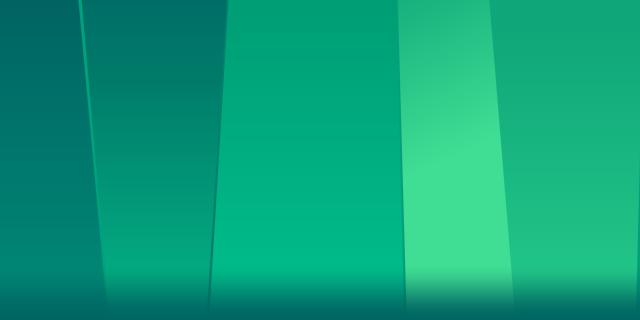
This background is drawn by a WebGL 1 fragment shader. Its source:

```glsl
precision highp float;
// Tall slanted panels in teal and green, each with its own soft gradient.
// Panels are layered from left to right over straight tilted edges, with
// thin seams between them and a dark teal haze rising from the bottom.

uniform vec2 u_resolution;

const vec3 HAZE = vec3(0.0, 0.40, 0.385);
const vec3 SEAM_LIGHT = vec3(0.0, 0.63, 0.49);
const vec3 SEAM_DARK = vec3(0.0, 0.50, 0.43);
const vec3 SEAM_GREEN = vec3(0.01, 0.62, 0.48);

// Coverage of everything right of a line from (top, 0) to (bottom, 1).
float rightOf(vec2 p, float top, float bottom) {
  float halfPixel = 0.75 / u_resolution.x;
  return smoothstep(-halfPixel, halfPixel, p.x - mix(top, bottom, p.y));
}

// Gradient between two colours over the range start..end.
vec3 ramp(vec3 a, vec3 b, float start, float end, float t) {
  return mix(a, b, clamp((t - start) / (end - start), 0.0, 1.0));
}

void main() {
  // Both axes span 0..1, with depth measured downward from the top.
  vec2 p = gl_FragCoord.xy / u_resolution;
  p.y = 1.0 - p.y;

  // Panel gradients
  vec3 deepTeal = ramp(vec3(0.0, 0.39, 0.385), vec3(0.0, 0.53, 0.455), 0.0, 0.88, p.y);
  vec3 teal = ramp(vec3(0.0, 0.43, 0.40), vec3(0.0, 0.49, 0.42), 0.0, 0.29, p.y);
  teal = ramp(teal, vec3(0.01, 0.66, 0.50), 0.27, 0.83, p.y);
  vec3 emerald = ramp(vec3(0.0, 0.62, 0.46), vec3(0.0, 0.73, 0.535), 0.04, 0.82, p.y);
  float diagonal = p.y + 0.9 * (p.x - 0.62);
  vec3 mint = ramp(vec3(0.085, 0.69, 0.49), vec3(0.25, 0.87, 0.58), 0.0, 0.57, diagonal);
  vec3 green = ramp(vec3(0.06, 0.65, 0.475), vec3(0.13, 0.77, 0.53), 0.08, 0.85, p.y);

  // Panels and seams, left to right
  vec3 color = deepTeal;
  color = mix(color, SEAM_LIGHT, rightOf(p, 0.1225, 0.1685));
  color = mix(color, teal, rightOf(p, 0.1275, 0.1715));
  color = mix(color, SEAM_DARK, rightOf(p, 0.3545, 0.3225));
  color = mix(color, emerald, rightOf(p, 0.3570, 0.3265));
  color = mix(color, SEAM_GREEN, rightOf(p, 0.6195, 0.6315));
  color = mix(color, mint, rightOf(p, 0.6215, 0.6355));
  color = mix(color, green, rightOf(p, 0.7645, 0.8055));
  color = mix(color, SEAM_GREEN, rightOf(p, 1.0060, 0.9935));

  // Haze along the bottom
  color = mix(color, HAZE, smoothstep(0.82, 1.0, p.y));

  gl_FragColor = vec4(color, 1.0);
}
```
